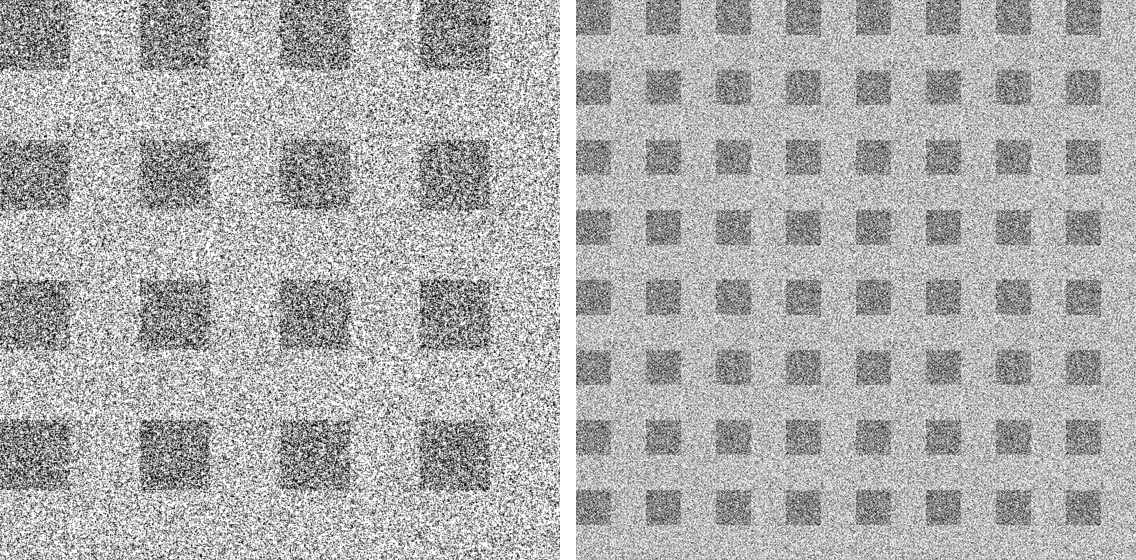
Left, the tile; right, the same tile 2 across and 2 down.
This pattern is drawn by a WebGL 2 fragment shader. Its source:

```glsl
#version 300 es
precision highp float;
// Four by four dim squares on a pale ground, both made of fine black and white grain.
#define REPEATS 4.0
#define GRAINS 768
#define SQUARE_SIZE 0.5
#define GROUND_WHITE 0.73
#define SQUARE_WHITE 0.53
#define INK vec3(0.0)
#define PAPER vec3(1.0)

uniform vec2 u_resolution;
out vec4 fragColor;

// Integer hash of a grain cell, from 0 to 1
float hashCell(uvec2 cell) {
  uint h = cell.x * 1597334677u ^ cell.y * 3812015801u;
  h = (h ^ (h >> 16)) * 2146121005u;
  h = (h ^ (h >> 15)) * 2221713035u;
  h ^= h >> 16;
  return float(h >> 8) / 16777216.0;
}

// 1 inside the square at the upper left of each repeat
float squareMask(vec2 uv) {
  vec2 local = fract(uv * REPEATS);
  return step(local.x, SQUARE_SIZE) * step(1.0 - SQUARE_SIZE, local.y);
}

// One grain, either black or white, wrapped at the canvas edges
float grain(ivec2 cell) {
  ivec2 wrapped = (cell + GRAINS) % GRAINS;
  vec2 center = (vec2(wrapped) + 0.5) / float(GRAINS);
  float whiteChance = mix(GROUND_WHITE, SQUARE_WHITE, squareMask(center));
  return step(hashCell(uvec2(wrapped)), whiteChance);
}

// Running integral of a unit tent filter, from 0 at -1 to 1 at +1
vec2 tentIntegral(vec2 t) {
  t = clamp(t, -1.0, 1.0);
  return 0.5 + t - 0.5 * t * abs(t);
}

void main() {
  // Position and filter radius, measured in grains
  vec2 radius = float(GRAINS) / u_resolution;
  vec2 position = gl_FragCoord.xy * radius;
  ivec2 first = ivec2(floor(position - radius));
  ivec2 last = ivec2(ceil(position + radius));

  // Average the grains under the tent, which smooths every edge
  float white = 0.0;
  float total = 0.0;
  for (int y = first.y; y < last.y; y++) {
    for (int x = first.x; x < last.x; x++) {
      vec2 offset = vec2(x, y) - position;
      vec2 share = tentIntegral((offset + 1.0) / radius) - tentIntegral(offset / radius);
      float weight = share.x * share.y;
      white += weight * grain(ivec2(x, y));
      total += weight;
    }
  }
  fragColor = vec4(mix(INK, PAPER, white / total), 1.0);
}
```
